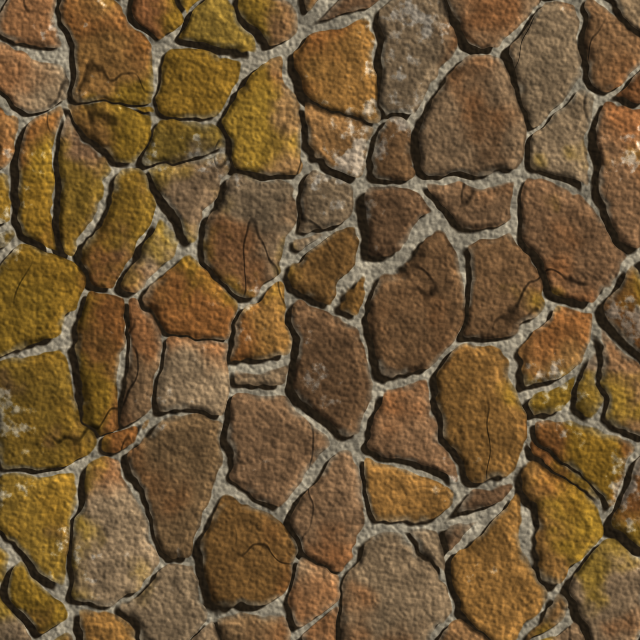
Reproduce this texture procedurally as a three.js fragment shader.

```glsl
#define CELLS vec2(8.6, 6.4)
#define SIZE_SPREAD 0.5
#define SPLIT_SHARE 0.4
#define JOINT 0.0062
#define ROUNDING 0.0038
#define SHADOW 0.0125
#define LIGHT vec2(0.8, 0.6)
#define GRAIN 1.7
#define MOSS 0.75
#define LICHEN 0.6

varying vec2 vUv;

const vec3 BROWN = vec3(0.43, 0.32, 0.22);
const vec3 OCHRE = vec3(0.46, 0.33, 0.17);
const vec3 GREY = vec3(0.48, 0.40, 0.30);
const vec3 RUST = vec3(0.48, 0.29, 0.15);
const vec3 OLIVE = vec3(0.42, 0.33, 0.10);
const vec3 PALE = vec3(0.60, 0.58, 0.54);
const vec3 MORTAR = vec3(0.58, 0.54, 0.46);
const vec3 SHADE = vec3(0.10, 0.075, 0.045);

vec2 hash2(vec2 p) {
  vec3 h = fract(p.xyx * vec3(0.1031, 0.1030, 0.0973));
  h += dot(h, h.yzx + 33.33);
  return fract((h.xx + h.yz) * h.zy);
}

float noise(vec2 p) {
  vec2 i = floor(p), f = fract(p);
  f = f * f * (3.0 - 2.0 * f);
  float low = mix(hash2(i).x, hash2(i + vec2(1.0, 0.0)).x, f.x);
  float high = mix(hash2(i + vec2(0.0, 1.0)).x, hash2(i + 1.0).x, f.x);
  return mix(low, high, f.y);
}

float fbm(vec2 p) {
  float sum = 0.0, amp = 0.53;
  for (int i = 0; i < 4; i++) {
    sum += amp * noise(p);
    p = mat2(1.6, 1.2, -1.2, 1.6) * p + 7.3;
    amp *= 0.5;
  }
  return sum;
}

// Cellular noise: distance to the nearest scattered point
float pits(vec2 p) {
  vec2 base = floor(p);
  float nearest = 4.0;
  for (int y = -1; y <= 1; y++)
    for (int x = -1; x <= 1; x++) {
      vec2 id = base + vec2(x, y);
      vec2 r = id + hash2(id) - p;
      nearest = min(nearest, dot(r, r));
    }
  return sqrt(nearest);
}

float grainHeight(vec2 p) {
  return 0.6 * fbm(p * 34.0) - 0.26 * pits(p * 105.0) + 0.22 * noise(p * 210.0);
}

// Weighted cells in staggered columns: large stones crowd out small ones
vec2 seedOf(vec2 id) {
  return id + 0.15 + 0.7 * hash2(id) + vec2(0.0, 0.5 * mod(id.x, 2.0));
}

float reach(vec2 q, vec2 id) {
  vec2 r = seedOf(id) - q;
  return dot(r, r) - SIZE_SPREAD * hash2(id + 71.0).x;
}

// x: rounded distance to the stone border, yz: stone id
vec3 stoneAt(vec2 p) {
  vec2 q = p * CELLS, base = floor(q), own = base;
  float best = 9.0;
  for (int y = -2; y <= 2; y++)
    for (int x = -2; x <= 2; x++) {
      vec2 id = base + vec2(x, y);
      float d = reach(q, id);
      if (d < best) { best = d; own = id; }
    }
  float sum = 0.00001;
  for (int y = -2; y <= 2; y++)
    for (int x = -2; x <= 2; x++) {
      vec2 id = base + vec2(x, y);
      vec2 gap = seedOf(id) - seedOf(own);
      if (dot(gap, gap) > 0.0001) {
        float border = 0.5 * (reach(q, id) - best) / length(gap * CELLS);
        sum += exp(-border / ROUNDING);
      }
    }
  // Some stones are broken in two
  vec2 chance = hash2(own + 37.0);
  if (chance.x < SPLIT_SHARE) {
    vec2 across = vec2(cos(6.28 * chance.y), sin(6.28 * chance.y));
    float cut = dot(q - seedOf(own), across) - 0.15;
    sum += exp(-abs(cut) / length(across * CELLS) / ROUNDING);
    own += 0.37 * step(0.0, cut);
  }
  return vec3(-ROUNDING * log(sum), own);
}

// Bends the straight cell borders into broken stone edges
vec2 roughen(vec2 p) {
  vec2 bend = vec2(noise(p * 9.0), noise(p * 9.0 + 41.0)) - 0.5;
  vec2 chip = vec2(noise(p * 32.0 + 5.0), noise(p * 32.0 + 63.0)) - 0.5;
  vec2 crumb = vec2(noise(p * 85.0 + 9.0), noise(p * 85.0 + 27.0)) - 0.5;
  return p + 0.036 * bend + 0.014 * chip + 0.005 * crumb;
}

void main() {
  vec2 p = vUv;
  vec3 stone = stoneAt(roughen(p));
  float shadowLength = SHADOW * (0.4 + 1.2 * noise(p * 13.0 + 20.0));
  float edgeToLight = stoneAt(roughen(p + LIGHT * shadowLength)).x;
  float joint = JOINT * (0.2 + 1.6 * noise(p * 12.0 + 90.0));

  // Relief of the grain and of the stone sides
  float broad = fbm(p * 13.0), fine = fbm(p * 75.0);
  float relief = grainHeight(p) - grainHeight(p + LIGHT * 0.003);
  float side = smoothstep(joint, joint + 0.012, stone.x)
             - smoothstep(joint, joint + 0.012, edgeToLight);

  // Colour of each stone
  vec2 tint = hash2(stone.yz + 13.0), tone = hash2(stone.yz + 29.0);
  vec3 color = mix(BROWN, OCHRE, smoothstep(0.3, 0.7, tint.x));
  color = mix(color, GREY, smoothstep(0.5, 0.85, tint.y));
  color = mix(color, RUST, 0.6 * smoothstep(0.45, 0.7, fbm(p * 8.0 + 3.0) + 0.2 * tone.x - 0.1));
  float moss = smoothstep(0.55, 0.75, noise(p * 3.2 + 17.0) + 0.7 * (broad - 0.5));
  color = mix(color, OLIVE, MOSS * moss);
  float lichen = fbm(p * 8.0 + 50.0) + 0.5 * (fine - 0.5) + 0.16 * tone.x;
  color = mix(color, PALE, LICHEN * smoothstep(0.8, 0.95, lichen));
  color *= (0.83 + 0.3 * tone.y) * (0.8 + 0.4 * broad) * (0.75 + 0.5 * fine);

  // Thin cracks across some of the stones
  float crack = 1.0 - smoothstep(0.0, 0.014, abs(fbm(p * vec2(7.0, 4.0) + 31.0) - 0.5));
  color *= 1.0 - 0.5 * crack * smoothstep(0.5, 0.7, noise(p * 7.0 + 8.0));
  color *= 1.0 + clamp(0.6 * side, -0.55, 0.2);

  // Mortar in the joints and as dust on the rims, shaded by the stones
  vec3 mortar = MORTAR * (0.55 + 0.4 * fbm(p * 30.0) + 0.4 * fine);
  float dust = smoothstep(0.45, 0.65, fbm(p * 22.0 + 60.0));
  color = mix(color, mortar, 0.5 * dust * (1.0 - smoothstep(joint, joint + 0.01, stone.x)));
  float shadow = smoothstep(joint - 0.002, joint + 0.002, edgeToLight);
  mortar = mix(mortar, SHADE, 0.93 * shadow);
  color = mix(mortar, color, smoothstep(joint - 0.0015, joint + 0.0015, stone.x));
  color *= 1.0 + GRAIN * relief;
  gl_FragColor = vec4(clamp(color, 0.0, 1.0), 1.0);
}
```
